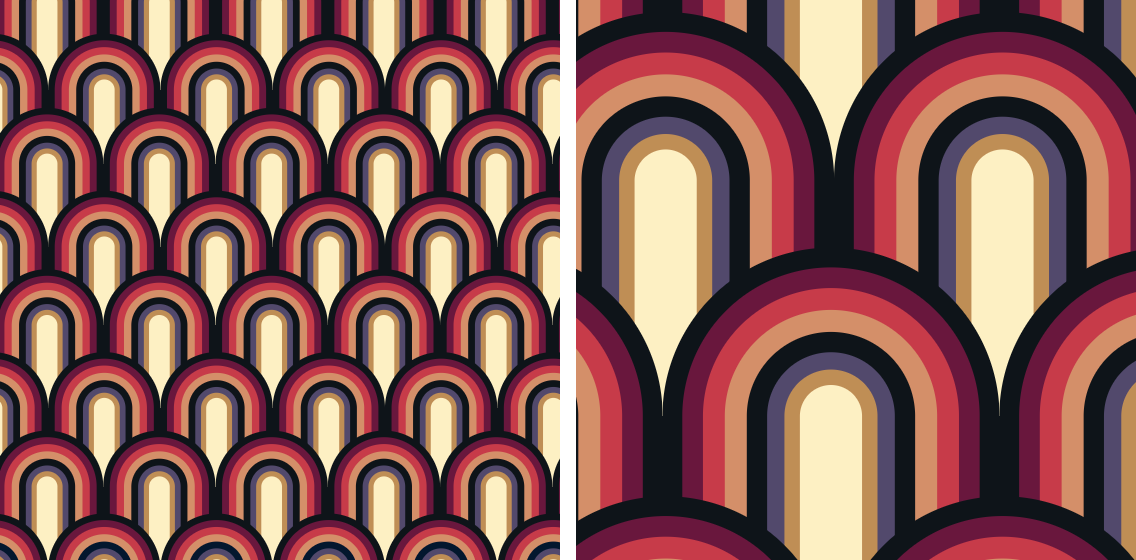
Left: the whole. Right: its middle third, enlarged.
Reproduce this pattern procedurally as a Shadertoy shader.

```glsl
const int ROWS = 8;
const int BANDS = 8;
const float PITCH = 0.2005;          // spacing of arches along a row
const float ROW_STEP = 0.1441;       // mean drop from row to row
const float FIRST_CENTRE = 0.0046;   // depth of the first row's arc centres
const float EVEN_X = 0.0841;         // arch axis in even rows
const float ODD_X = 0.1862;          // arch axis in odd rows
const float ODD_DROP = 0.0039;       // odd rows hang slightly lower
const float SECOND_ROW_DROP = 0.0078;
const int NAVY_BAND = 4;

const vec3 INK    = vec3(0.055, 0.078, 0.098);
const vec3 NAVY   = vec3(0.010, 0.090, 0.180);
const vec3 PLUM   = vec3(0.410, 0.090, 0.240);
const vec3 RED    = vec3(0.780, 0.230, 0.285);
const vec3 PEACH  = vec3(0.830, 0.560, 0.410);
const vec3 VIOLET = vec3(0.320, 0.285, 0.425);
const vec3 OCHRE  = vec3(0.750, 0.555, 0.335);
const vec3 CREAM  = vec3(0.992, 0.940, 0.765);

// Outer radii and colours, from the outline to the core
const float RADII[BANDS] = float[](
    0.1003, 0.0885, 0.0762, 0.0632, 0.0501, 0.0380, 0.0277, 0.0185);
const vec3 COLOURS[BANDS] = vec3[](
    INK, PLUM, RED, PEACH, INK, VIOLET, OCHRE, CREAM);

// Distance from the arch spine: round above the centre, straight below
float archDistance(vec2 q) {
    return length(vec2(q.x, max(q.y, 0.0)));
}

float coverage(float signedDistance, float pixel) {
    return clamp(0.5 - signedDistance / pixel, 0.0, 1.0);
}

// Nested bands of one arch
vec3 archColour(float d, bool lastRow, float pixel) {
    vec3 colour = COLOURS[0];
    for (int i = 1; i < BANDS; i++) {
        vec3 band = (lastRow && i == NAVY_BAND) ? NAVY : COLOURS[i];
        colour = mix(colour, band, coverage(d - RADII[i], pixel));
    }
    return colour;
}

void mainImage(out vec4 fragColor, in vec2 fragCoord) {
    float pixel = 1.0 / iResolution.y;
    vec2 p = fragCoord * pixel;
    vec3 colour = INK;

    // Each lower row overlaps the one above it
    for (int row = 0; row < ROWS; row++) {
        bool odd = (row & 1) == 1;
        float depth = FIRST_CENTRE + ROW_STEP * float(row);
        if (odd) depth += ODD_DROP;
        if (row == 1) depth += SECOND_ROW_DROP;

        float axis = odd ? ODD_X : EVEN_X;
        float x = (fract((p.x - axis) / PITCH + 0.5) - 0.5) * PITCH;
        vec2 q = vec2(x, p.y - 1.0 + depth);
        float d = archDistance(q);

        // Below the centres the row is solid, so neighbours leave no seam
        float mask = max(coverage(d - RADII[0], pixel), step(q.y, 0.0));
        colour = mix(colour, archColour(d, row == ROWS - 1, pixel), mask);
    }
    fragColor = vec4(colour, 1.0);
}
```
